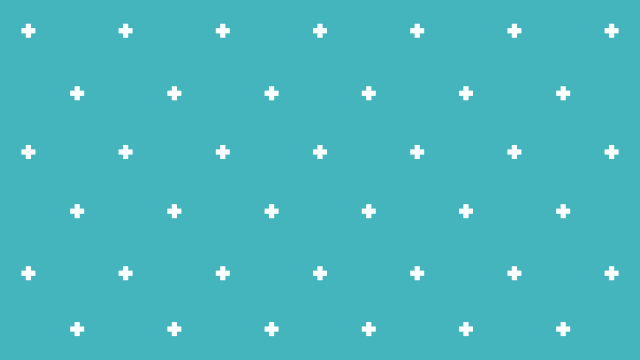
This pattern is drawn by a Shadertoy shader. Its source:

```glsl
// Small white plus signs with softened corners, staggered on flat teal.
// Two rectangular lattices share a column pitch but differ slightly in row pitch;
// each is folded to one cell, where a plus is the union of two rounded bars.

const vec3 TEAL = vec3(0.27, 0.71, 0.74);
const vec3 WHITE = vec3(0.99, 1.0, 1.0);

// Lengths are in canvas heights, measured from the canvas centre.
const float COLUMN_PITCH = 0.27;
const vec2 MAIN_PITCH = vec2(COLUMN_PITCH, 0.3368);
const vec2 MAIN_ORIGIN = vec2(0.0, 0.0778);
const vec2 STAGGER_PITCH = vec2(COLUMN_PITCH, 0.3275);
const vec2 STAGGER_ORIGIN = vec2(0.5 * COLUMN_PITCH + 0.0005, -0.0866);

const float ARM_LENGTH = 0.0195;      // centre to tip
const float ARM_HALF_WIDTH = 0.0073;
const float CORNER_RADIUS = 0.0022;

// Signed distance to a box with rounded corners.
float roundedBox(vec2 p, vec2 halfSize, float radius) {
    vec2 q = abs(p) - halfSize + radius;
    return length(max(q, 0.0)) + min(max(q.x, q.y), 0.0) - radius;
}

float plusSign(vec2 p) {
    vec2 bar = vec2(ARM_LENGTH, ARM_HALF_WIDTH);
    return min(roundedBox(p, bar, CORNER_RADIUS),
               roundedBox(p, bar.yx, CORNER_RADIUS));
}

// Folds the plane so every lattice cell is centred on zero.
vec2 latticeCell(vec2 p, vec2 origin, vec2 pitch) {
    return (fract((p - origin) / pitch + 0.5) - 0.5) * pitch;
}

void mainImage(out vec4 fragColor, in vec2 fragCoord) {
    vec2 p = (fragCoord - 0.5 * iResolution.xy) / iResolution.y;
    float pixel = 1.0 / iResolution.y;

    // Nearest sign from either lattice
    float dist = min(plusSign(latticeCell(p, MAIN_ORIGIN, MAIN_PITCH)),
                     plusSign(latticeCell(p, STAGGER_ORIGIN, STAGGER_PITCH)));

    // One-pixel soft edge
    float coverage = clamp(0.5 - dist / pixel, 0.0, 1.0);
    fragColor = vec4(mix(TEAL, WHITE, coverage), 1.0);
}
```
